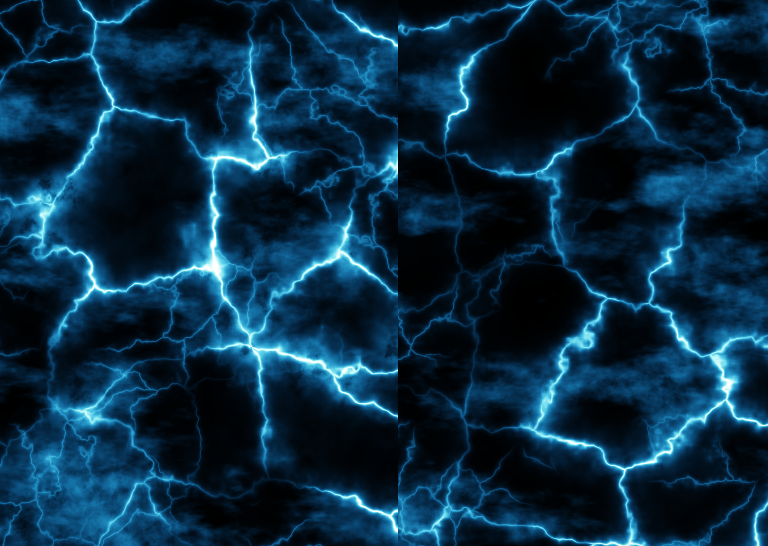
Reproduce this texture procedurally as a Shadertoy shader.

```glsl
const float SEAM = 0.518;            // share of the width
const vec2 SEAM_SHIFT = vec2(7.3, 4.6);
const vec2 BOLT_CELLS = vec2(3.5, 4.3);   // cells per canvas height
const float BRANCH_CELLS = 8.0;
const float BOLT_GLOW = 0.0068;
const float BRANCH_GLOW = 0.0016;
const float CORE_WIDTH = 0.0018;
const float GLOW_FALLOFF = 22.0;
const float JAG_SIZE = 0.125;
const float JAG_FREQUENCY = 4.0;
const float JAG_GAIN = 0.56;
const float KNOT_RADIUS = 0.03;
const float KNOT_GLOW = 1.7;
const float CLOUD_GLOW = 0.75;
const vec2 CLOUD_STRETCH = vec2(4.0, 9.0);
const vec3 ABSORB_LINEAR = vec3(0.06, 0.54, 1.0);
const vec3 ABSORB_CUBIC = vec3(0.022, 0.025, 0.0);

vec2 hash2(vec2 p) {
    vec3 q = fract(p.xyx * vec3(0.1031, 0.1030, 0.0973));
    q += dot(q, q.yzx + 33.33);
    return fract((q.xx + q.yz) * q.zy);
}

vec2 lattice(vec2 i, vec2 weight) {
    vec2 low = mix(hash2(i), hash2(i + vec2(1, 0)), weight.x);
    vec2 high = mix(hash2(i + vec2(0, 1)), hash2(i + vec2(1, 1)), weight.x);
    return mix(low, high, weight.y) - 0.5;
}

// Linear weights keep the kinks of the bolts sharp
vec2 jag(vec2 p) {
    vec2 sum = vec2(0.0);
    float size = JAG_SIZE, frequency = JAG_FREQUENCY;
    for (int i = 0; i < 6; i++) {
        vec2 q = p * frequency + float(i) * 17.3;
        sum += size * lattice(floor(q), fract(q));
        size *= JAG_GAIN;
        frequency *= 2.0;
    }
    return sum;
}

// Soft, ragged mist, roughly -0.6 to 0.6
float mist(vec2 p) {
    const mat2 turn = mat2(0.96, 0.28, -0.28, 0.96);
    float sum = 0.0, size = 1.0;
    for (int i = 0; i < 6; i++) {
        sum += size * lattice(floor(p), smoothstep(0.0, 1.0, fract(p))).x;
        p = turn * p * 1.95 + 7.7;
        size *= 0.6;
    }
    return sum;
}

// Layered sines for the slow changes of strength
float sway(vec2 p) {
    p += 0.9 * sin(p.yx * 1.3 + 2.1);
    return sin(p.x) * sin(p.y) + 0.6 * sin(p.x * 1.9 + p.y) * sin(p.y * 2.1 - p.x);
}

// Distances to the nearest and second nearest cell border
vec2 borderDistances(vec2 p) {
    vec2 cell = floor(p), f = fract(p);
    vec2 nearCell = vec2(0.0), nearPoint = vec2(8.0);
    for (int y = -1; y <= 1; y++)
    for (int x = -1; x <= 1; x++) {
        vec2 g = vec2(x, y);
        vec2 r = g + hash2(cell + g) - f;
        if (dot(r, r) < dot(nearPoint, nearPoint)) {
            nearPoint = r;
            nearCell = g;
        }
    }
    vec2 border = vec2(8.0);
    for (int y = -2; y <= 2; y++)
    for (int x = -2; x <= 2; x++) {
        vec2 g = nearCell + vec2(x, y);
        vec2 r = g + hash2(cell + g) - f;
        vec2 across = r - nearPoint;
        if (dot(across, across) > 1e-5) {
            float d = dot(0.5 * (r + nearPoint), normalize(across));
            border.y = min(border.y, max(border.x, d));
            border.x = min(border.x, d);
        }
    }
    return border;
}

float glow(float d, float strength) {
    return strength * exp(-d * GLOW_FALLOFF) / length(vec2(d, CORE_WIDTH));
}

void mainImage(out vec4 fragColor, in vec2 fragCoord) {
    vec2 p = fragCoord / iResolution.y + 3.0;
    p += SEAM_SHIFT * step(SEAM, fragCoord.x / iResolution.x);
    vec2 warped = p + jag(p);
    float cloud = mist(p * CLOUD_STRETCH + 60.0);
    float grain = mist(p * 22.0 + 11.0);

    // Main bolts, fading and swelling along their way
    vec2 bolt = borderDistances(warped * BOLT_CELLS) / BOLT_CELLS.y;
    float power = 0.08 + 0.92 * smoothstep(-0.6, 0.3, sway(p * 5.0));
    float swell = clamp(0.9 + 1.3 * mist(p * 9.0), 0.35, 1.6);
    float energy = glow(bolt.x, BOLT_GLOW * power * swell);

    // Thin side branches
    vec2 twisted = warped + 0.6 * jag(p * 1.7 + 9.0);
    float branch = borderDistances(twisted * BRANCH_CELLS + 5.0).x / BRANCH_CELLS;
    float branchGate = smoothstep(0.1, 0.7, sway(p * 6.0 + 20.0));
    energy += glow(branch, BRANCH_GLOW * branchGate);

    // Hot ragged knots where bolts meet
    float knotGate = smoothstep(-0.1, 0.5, sway(p * 4.5 + 40.0)) * power;
    float reach = bolt.y + 0.03 * grain;
    float knot = exp(-pow(max(reach, 0.0) / KNOT_RADIUS, 2.0));
    float rag = max(0.8 + 1.4 * grain, 0.1);
    energy += knotGate * rag * (KNOT_GLOW * knot + 0.25 * exp(-bolt.y / 0.05));

    // Flat drifting clouds
    float fray = max(0.9 + 1.2 * grain, 0.2);
    energy += CLOUD_GLOW * fray * smoothstep(0.02, 0.75, cloud);

    // Black through blue and cyan to white
    vec3 absorb = ABSORB_LINEAR * energy + ABSORB_CUBIC * energy * energy * energy;
    fragColor = vec4(1.0 - exp(-absorb), 1.0);
}
```
